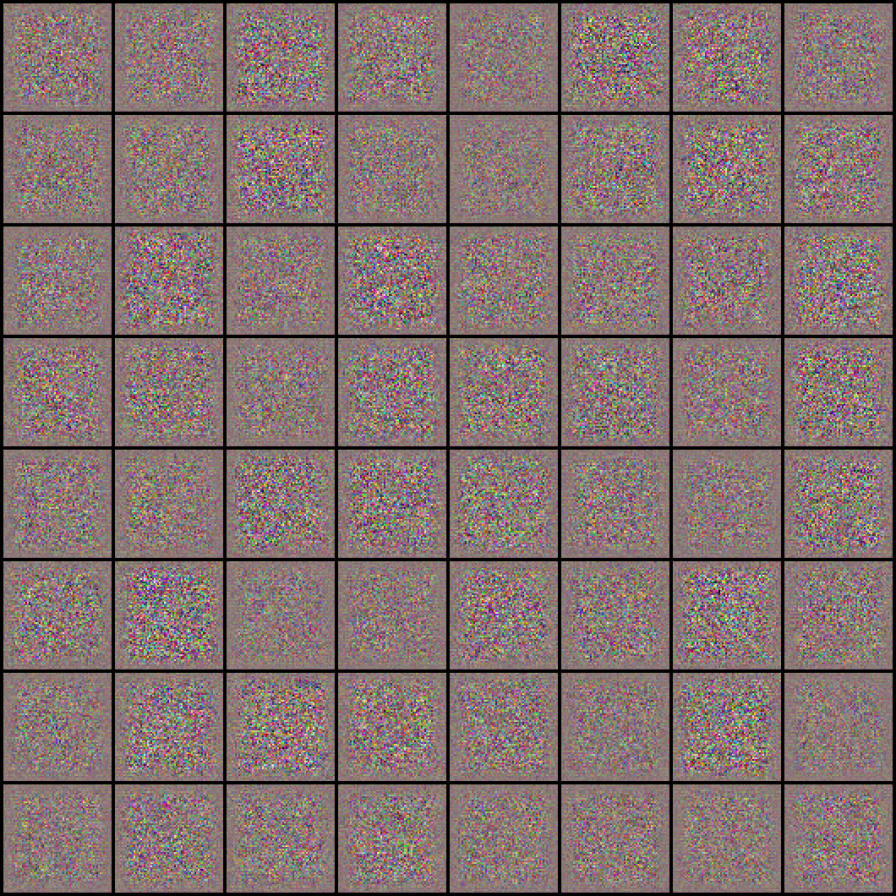
Reproduce this pattern procedurally as a three.js fragment shader.

```glsl
// Eight by eight grid of grey-mauve tiles filled with fine colour noise, ruled in black.
varying vec2 vUv;

vec3 hash3(vec2 p) {
  vec3 q = fract(p.xyx * vec3(0.1031, 0.1030, 0.0973));
  q += dot(q, q.yxz + 33.33);
  return fract((q.xxy + q.yzz) * q.zyx);
}

// Smooth noise from 0 to 1
float valueNoise(vec2 p) {
  vec2 i = floor(p);
  vec2 f = smoothstep(0.0, 1.0, p - i);
  return mix(mix(hash3(i).x, hash3(i + vec2(1.0, 0.0)).x, f.x),
             mix(hash3(i + vec2(0.0, 1.0)).x, hash3(i + 1.0).x, f.x), f.y);
}

// Colour of one grain; each repeat is 2 grains of line and 64 of tile
vec3 grainColor(vec2 id) {
  vec2 tile = floor(id / 66.0);
  vec2 local = id - tile * 66.0 - 2.0;
  if (min(local.x, local.y) < 0.0) return vec3(0.0);

  // Contrast: differs by tile, fades at the rim, gathers in soft clumps
  vec2 rim = min(local + 0.5, 63.5 - local);
  float contrast = mix(0.62, 1.12, hash3(tile + 71.0).y);
  contrast *= mix(0.3, 1.0, smoothstep(0.0, 13.0, rim.x) * smoothstep(0.0, 11.0, rim.y));
  contrast *= 0.7 + 0.6 * valueNoise(id / 7.0 + tile * 13.0);

  // Woven lattice with periods of two and four grains
  vec2 odd = mod(local, 2.0);
  vec2 fourth = step(2.5, mod(local, 4.0));
  contrast *= 0.75 + 0.22 * (odd.x + odd.y) + 0.12 * (fourth.x + fourth.y);

  vec3 grain = hash3(id + 19.0) + hash3(id.yx + 637.0) - 1.0;
  vec3 base = vec3(0.55, 0.475, 0.467);
  base += (odd.y - 0.5) * vec3(-0.02, 0.05, -0.04);
  base += (odd.x - 0.5) * vec3(0.03, -0.03, 0.02);
  return clamp(base + grain * contrast * 0.46, 0.0, 1.0);
}

void main() {
  // 8 repeats of 66 grains plus the closing line
  vec2 p = vUv * 530.0;
  vec2 width = max(fwidth(p), vec2(0.0001));

  // Blend the four nearest grains over the width of a pixel
  vec2 id = floor(p - 0.5);
  vec2 blend = clamp((p - id - 1.0) / width + 0.5, 0.0, 1.0);
  vec3 low = mix(grainColor(id), grainColor(id + vec2(1.0, 0.0)), blend.x);
  vec3 high = mix(grainColor(id + vec2(0.0, 1.0)), grainColor(id + 1.0), blend.x);
  gl_FragColor = vec4(mix(low, high, blend.y), 1.0);
}
```
